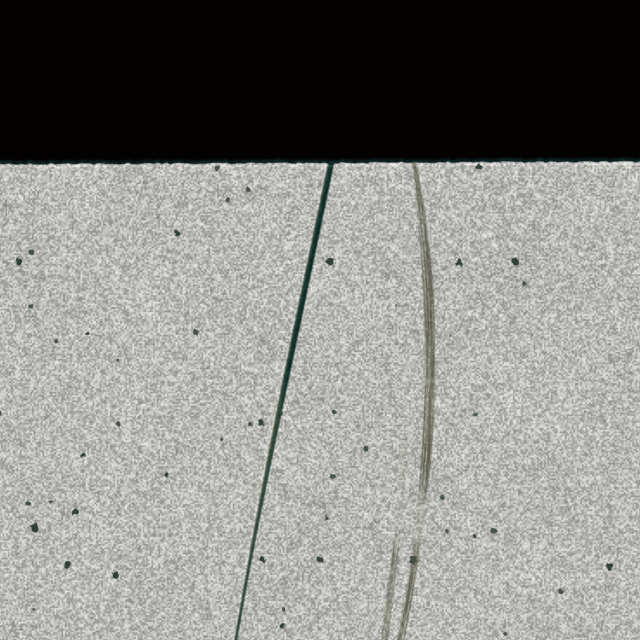
A WebGL 1 fragment shader for this texture:

```glsl
precision highp float;
// Grainy pale plate under a black band, with a straight dark cut and a curved fibrous scratch.
uniform vec2 u_resolution;

const vec3 BAND_COLOR = vec3(0.016, 0.002, 0.002);
const vec3 RIM_COLOR = vec3(0.05, 0.12, 0.125);
const vec3 PLATE_COLOR = vec3(0.722, 0.722, 0.706);
const vec3 CUT_COLOR = vec3(0.055, 0.185, 0.16);
const vec3 OLIVE_COLOR = vec3(0.36, 0.36, 0.29);
const vec3 SPECK_COLOR = vec3(0.14, 0.20, 0.18);
const float EDGE_LEFT = 0.7435;
const float EDGE_SLOPE = 0.004;
const float GRAIN_SCALE = 370.0;
const float GRAIN_CONTRAST = 0.40;
const float BEND_Y = 0.447;     // height where the curved scratch bulges most
const float BEND_X = 0.672;

float hash(vec2 p) {
  vec3 q = fract(vec3(p.xyx) * vec3(0.1031, 0.1030, 0.0973));
  q += dot(q, q.yzx + 33.33);
  return fract((q.x + q.y) * q.z);
}

float noise(vec2 p) {
  vec2 i = floor(p);
  vec2 f = fract(p);
  f = f * f * (3.0 - 2.0 * f);
  return mix(mix(hash(i), hash(i + vec2(1.0, 0.0)), f.x),
             mix(hash(i + vec2(0.0, 1.0)), hash(i + vec2(1.0, 1.0)), f.x), f.y);
}

// Soft coverage of a shape from its signed distance
float cover(float d, float soft) {
  return 1.0 - smoothstep(-soft, soft, d);
}

// One scattered speck per chosen cell, with a ragged outline
float specks(vec2 p, float cells, float chance, float radius, float soft) {
  vec2 q = p * cells;
  vec2 id = floor(q);
  vec2 center = 0.25 + 0.5 * vec2(hash(id + 17.0), hash(id + 53.0));
  float size = radius * (0.55 + 0.6 * hash(id + 91.0));
  float ragged = (noise(p * 230.0) - 0.5) * radius;
  float d = length((fract(q) - center) / cells) - size + ragged;
  return cover(d, soft) * step(hash(id + 7.0), chance);
}

// Tapered bundle of fine strands following a centre line
float strands(float offset, float halfWidth, float y, float soft) {
  float fibre = noise(vec2(offset * 420.0 + 40.0, y * 14.0));
  float grit = noise(vec2(offset * 600.0 + 80.0, y * 210.0));
  float body = cover(abs(offset) - halfWidth, soft + 0.0012);
  return body * clamp(0.25 + 0.75 * fibre + 0.4 * (grit - 0.4), 0.0, 1.0);
}

void main() {
  vec2 p = gl_FragCoord.xy / u_resolution;
  float px = 1.0 / u_resolution.y;
  float soft = max(px, 0.0012);

  // Plate grain
  float fine = noise(p * GRAIN_SCALE);
  float coarse = noise(p * GRAIN_SCALE * 0.48 + 31.0);
  float cloud = noise(p * 9.0) - 0.5;
  float grain = mix(fine, coarse, 0.25) - 0.5;
  vec3 color = PLATE_COLOR + grain * GRAIN_CONTRAST + cloud * 0.02;

  // Specks in two sizes
  float dust = specks(p, 13.0, 0.13, 0.0055, soft);
  dust = max(dust, 0.85 * specks(p + 0.37, 23.0, 0.07, 0.0036, soft));
  color = mix(color, SPECK_COLOR, dust * 0.9);

  // Faint upright hairlines
  float tick = cover(abs(p.x - 0.0095) - 0.0007, soft) * cover(abs(p.y - 0.675) - 0.013, soft);
  float hair = cover(abs(p.x - 0.324) - 0.0004, soft) * cover(p.y - 0.15, 0.03);
  color = mix(color, OLIVE_COLOR, 0.8 * tick + 0.25 * hair);

  // Curved scratch: a main bundle that breaks, then resumes lower down
  float rise = p.y - BEND_Y;
  float bend = rise > 0.0 ? 0.28 : 0.23;
  float offset = p.x - (BEND_X - bend * rise * rise);
  float width = mix(0.0078, 0.0035, smoothstep(0.12, 0.30, rise));
  width = mix(0.0055, width, smoothstep(0.15, 0.30, p.y));
  float gap = smoothstep(0.145, 0.165, p.y) * (1.0 - smoothstep(0.205, 0.235, p.y));
  float bundle = strands(offset, width, p.y, soft) * (1.0 - 0.82 * gap);
  color = mix(color, OLIVE_COLOR, bundle * 0.95);
  float spine = cover(abs(offset - 0.002) - 0.0012, soft + 0.001);
  spine *= smoothstep(0.22, 0.30, p.y) * (1.0 - smoothstep(0.60, 0.70, p.y));
  color = mix(color, OLIVE_COLOR * 0.8, spine * 0.55);

  // Side strand, strongest near the bottom
  float sideX = 0.601 + 0.125 * p.y - 0.06 * p.y * p.y;
  float side = strands(p.x - sideX, 0.0048, p.y + 3.0, soft);
  side *= mix(0.9, 0.14, smoothstep(0.13, 0.17, p.y)) * (1.0 - smoothstep(0.28, 0.36, p.y));
  color = mix(color, OLIVE_COLOR, side);

  // Straight cut: dark and wide above, olive and thin below
  float t = clamp((EDGE_LEFT - p.y) / EDGE_LEFT, 0.0, 1.0);
  float cutX = mix(0.517, 0.3685, t) - 0.017 * t * t * (1.0 - t) - 0.005 * t * (1.0 - t);
  float across = (p.x - cutX) * 0.98;
  float upper = smoothstep(0.34, 0.42, p.y);
  float cutWidth = mix(0.0022, 0.0047, smoothstep(0.0, 0.50, p.y));
  float leftSide = smoothstep(0.001, -0.004, across);
  vec3 lowerTint = mix(CUT_COLOR * 1.25, OLIVE_COLOR, 0.35 + 0.6 * leftSide);
  vec3 cutTint = mix(lowerTint, mix(CUT_COLOR, OLIVE_COLOR, 0.5 * leftSide), upper);
  cutTint += grain * 0.08;
  color += 0.06 * cover(abs(across + cutWidth + 0.002) - 0.001, 0.0015);
  color = mix(color, cutTint, cover(abs(across) - cutWidth, soft + 0.0005));

  // Black band with a teal rim and a thin pale lip
  float edge = EDGE_LEFT + EDGE_SLOPE * p.x + 0.0025 * (noise(vec2(p.x * 150.0, 4.0)) - 0.5);
  float above = p.y - edge;
  color += 0.08 * cover(abs(above + 0.004) - 0.0015, 0.0015);
  vec3 rim = RIM_COLOR * (0.65 + 0.7 * noise(p * 190.0));
  vec3 band = mix(rim, BAND_COLOR, smoothstep(0.002, 0.009, above));
  color = mix(color, band, cover(-above, soft));

  gl_FragColor = vec4(clamp(color, 0.0, 1.0), 1.0);
}
```
